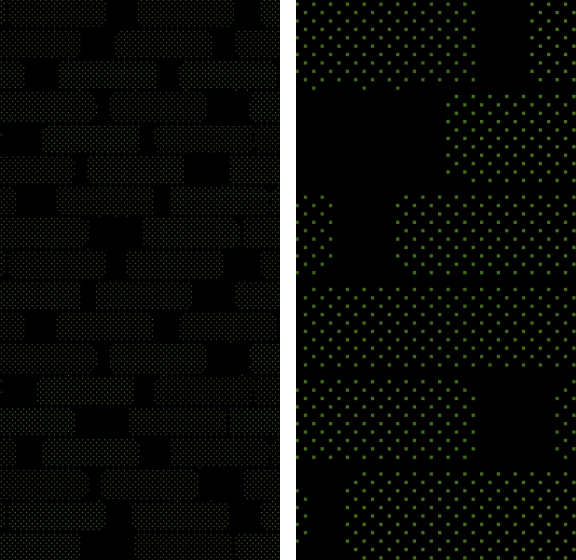
Left: the whole. Right: its middle third, enlarged.
Write a WebGL 1 fragment shader that draws this pattern.

```glsl
precision highp float;
// Staggered rows of rounded bricks, drawn as a fine lattice of green dots on black.
uniform vec2 u_resolution;

const float ROWS_PER_WIDTH = 8.9;     // canvas width, in brick rows
const float DOT_PITCH = 8.0 / 45.0;   // 45 dots to each eight rows
const float BRICK_LENGTH = 3.12;
const float PERIOD = 8.0;             // two bricks and two gaps

float hash(vec2 p) {
  return fract(sin(dot(p, vec2(41.3, 289.1))) * 4375.85);
}

float roundedBox(vec2 p, vec2 halfSize, float radius) {
  vec2 q = abs(p) - halfSize + radius;
  return length(max(q, 0.0)) + min(max(q.x, q.y), 0.0) - radius;
}

// Left end of the anchored brick; the stagger repeats every eight rows
float anchorStart(float row) {
  vec4 pick = vec4(equal(vec4(0.0, 1.0, 2.0, 3.0), vec4(mod(floor(row * 0.5), 4.0))));
  vec4 evenRows = vec4(0.27, -2.31, -3.08, -2.62);
  vec4 oddRows = vec4(-0.53, -0.05, -0.75, -0.3);
  return dot(pick, mod(row, 2.0) < 0.5 ? evenRows : oddRows);
}

// Share of the free space that lies before the loose brick
float looseShift(float row, float tile) {
  float pairIndex = floor(row * 0.5);
  float t = fract(pairIndex * 0.38);
  float oddShift = mix(0.23, 0.96, smoothstep(-0.02, 0.02, t) * step(t, 0.33));
  float evenShift = 0.54 + 0.25 * sin(0.251 * pairIndex * pairIndex);
  float shift = mod(row, 2.0) < 0.5 ? evenShift : oddShift;
  return clamp(shift - 0.7 * tile, 0.04, 0.96);
}

// Distance to the nearest brick and its brightness, with p from the top left
vec2 nearestBrick(vec2 p) {
  float row = floor(p.y + 0.1);
  float x = p.x - anchorStart(row);
  float tile = floor(x / PERIOD);
  x -= tile * PERIOD;
  float y = p.y - row - 0.4;
  float slack = PERIOD - 2.0 * BRICK_LENGTH;
  float looseStart = BRICK_LENGTH + slack * looseShift(row, tile);
  vec2 halfSize = vec2(0.5 * BRICK_LENGTH, 0.458);
  float anchored = roundedBox(vec2(x - halfSize.x, y), halfSize, 0.2);
  float loose = roundedBox(vec2(x - looseStart - halfSize.x, y), halfSize, 0.2);
  float brick = 2.0 * tile + step(loose, anchored);
  return vec2(min(anchored, loose), mix(0.85, 1.15, hash(vec2(brick, row))));
}

void main() {
  float pixel = ROWS_PER_WIDTH / u_resolution.x;
  vec2 p = vec2(gl_FragCoord.x, u_resolution.y - gl_FragCoord.y) * pixel;
  float dotSize = ROWS_PER_WIDTH / 256.0;
  float light = 0.0;

  // Two interleaved square grids form the diagonal lattice
  for (int i = 0; i < 2; i++) {
    vec2 offset = vec2(0.25, 0.125) + 0.5 * float(i);
    vec2 cell = floor(p / DOT_PITCH - offset + 0.5);
    vec2 center = (cell + offset) * DOT_PITCH;

    // Smoothed coverage of a tiny square dot
    vec2 overlap = 0.5 * (dotSize + pixel) - abs(p - center);
    vec2 cover = clamp(overlap, 0.0, min(pixel, dotSize)) / pixel;

    // Whole dots are kept or dropped, with slightly ragged brick edges
    vec2 brick = nearestBrick(center);
    float ragged = 0.02 * (hash(cell + offset) - 0.5);
    light += cover.x * cover.y * brick.y * step(brick.x + ragged, 0.0);
  }
  gl_FragColor = vec4(vec3(0.245, 0.445, 0.025) * light, 1.0);
}
```
